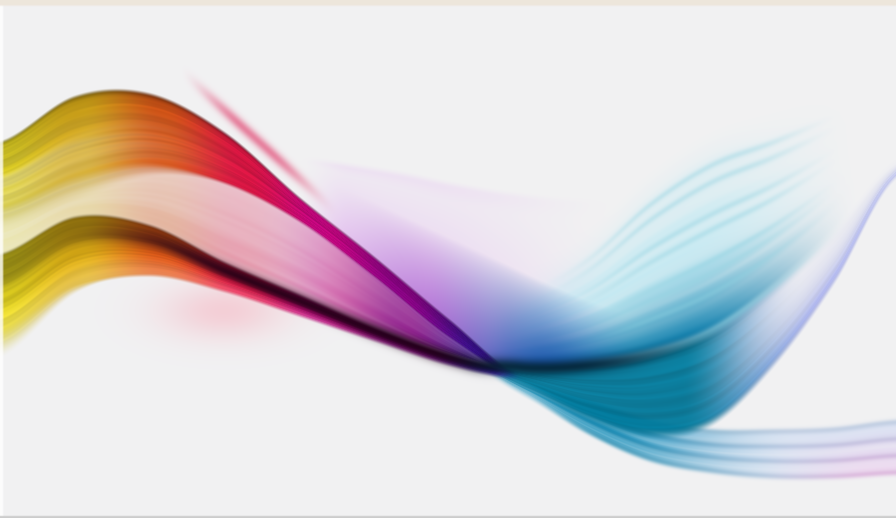
This background is drawn by a Shadertoy shader. Its source:

```glsl
// Flowing translucent ribbons, from yellow through magenta to teal, on pale paper.
#define PAPER vec3(.945, .945, .95)
#define FIBRES 13.
#define FIBRE_DEPTH .42
#define EDGE .005
#define VEIL vec3(.89, .72, .94)
#define WING_DEEP vec3(.02, .48, .67)
#define WING_PALE vec3(.62, .89, .95)
#define TEAL vec3(0, .46, .59)
#define PERIWINKLE vec3(.5, .54, .88)
#define STRANDS 8

float hash(vec2 p) { return fract(sin(dot(p, vec2(127.1, 311.7))) * 43758.5); }

float noise(vec2 p) {
    vec2 i = floor(p), f = fract(p);
    f *= f * (3. - 2. * f);
    return mix(mix(hash(i), hash(i + vec2(1, 0)), f.x),
               mix(hash(i + vec2(0, 1)), hash(i + vec2(1, 1)), f.x), f.y);
}

// Smooth curve through eight evenly spaced heights, s from 0 to 1
float curve(float s, vec4 a, vec4 b) {
    float k[8] = float[8](a.x, a.y, a.z, a.w, b.x, b.y, b.z, b.w);
    s = clamp(s, 0., 1.) * 7.;
    int i = min(int(s), 6);
    float f = s - float(i), p = k[max(i - 1, 0)], q = k[i], r = k[i + 1], e = k[min(i + 2, 7)];
    return q + .5 * f * (r - p + f * (2. * p - 5. * q + 4. * r - e + f * (3. * (q - r) + e - p)));
}

float fade(float x, float a, float b) { return 1. - smoothstep(a, b, x); }
float window(float x, float a, float b, float c, float d) { return smoothstep(a, b, x) * fade(x, c, d); }
float band(float y, float lo, float hi, float sl, float sh) { return window(y, lo - sl, lo + sl, hi - sh, hi + sh); }
float across(float y, float lo, float hi) { return clamp((y - lo) / max(hi - lo, .002), 0., 1.); }
float line(float d, float w) { return exp(-d * d / (w * w)); }
float fibre(float t, float x) {
    return .65 * noise(vec2(t * FIBRES, x * 4.)) + .35 * noise(vec2(t * FIBRES * 2.7, x * 6. + 9.));
}

// Ribbon hue along the width
vec3 spectrum(float x) {
    vec3 hue[8] = vec3[8](vec3(.86, .8, .12), vec3(.83, .65, .08), vec3(.81, .32, .08), vec3(.83, .08, .25),
        vec3(.74, .02, .48), vec3(.52, .01, .5), vec3(.2, .06, .52), vec3(0, .4, .6));
    float s = clamp(x / .09, 0., 6.99);
    int i = int(s);
    return mix(hue[i], hue[i + 1], smoothstep(0., 1., fract(s)));
}

void mainImage(out vec4 fragColor, in vec2 fragCoord) {
    vec2 p = fragCoord / iResolution.xy;
    float x = p.x, y = p.y, t, a;
    vec3 col = PAPER, hue = spectrum(x), tint;

    // Outlines of the left, right and middle parts
    float l = x / .586, r = (x - .52) / .48, m = (x - .34) / .39;
    float upTop = curve(l, vec4(.725, .813, .818, .743), vec4(.617, .502, .381, .268));
    float upLow = curve(l, vec4(.583, .64, .673, .646), vec4(.572, .464, .347, .266));
    float dnTop = curve(l, vec4(.509, .581, .565, .493), vec4(.43, .367, .315, .282));
    float dnLow = curve(l, vec4(.336, .441, .468, .437), vec4(.39, .342, .295, .266));
    float wingTop = curve(r, vec4(.358, .437, .516, .628), vec4(.707, .748, .793, .842));
    float spine = curve(r, vec4(.306, .29, .295, .315), vec4(.358, .441, .55, .685));
    float keel = curve(r, vec4(.297, .252, .194, .162), vec4(.185, .297, .459, .662));
    float skirtTop = curve(r, vec4(.306, .261, .223, .185), vec4(.167, .167, .171, .185));
    float skirtLow = curve(r, vec4(.297, .239, .167, .115), vec4(.092, .081, .081, .088));
    float veilTop = curve(m, vec4(.694, .68, .664, .644), vec4(.628, .617, .613, .606));
    float foldTop = curve(m, vec4(.662, .628, .583, .538), vec4(.493, .448, .41, .387));
    float veilLow = mix(upLow, spine, smoothstep(.53, .57, x));

    // Pale veil
    t = across(y, veilLow, veilTop);
    a = band(y, veilLow, veilTop, .01, .008) * window(x, .33, .39, .48, .7);
    col = mix(col, VEIL, a * (.12 + .75 * pow(1. - t, 1.3) + .13 * line(t - .97, .06)));

    // Cyan wing with fine strands
    t = across(y, spine, wingTop);
    a = band(y, spine, wingTop, .02, .05) * window(x, .52, .63, .76, .96);
    tint = mix(WING_DEEP, WING_PALE, smoothstep(0., .55, t));
    col = mix(col, tint, a * (1. - .8 * t) * (1. - FIBRE_DEPTH * fibre(t, x) * smoothstep(0., .3, t)));
    for (int i = 0; i < STRANDS; i++) {
        float h = (float(i) + hash(vec2(i, 3))) / float(STRANDS);
        a = line(y - mix(spine, wingTop, h), .007) * window(x, .6, .75, .82, .94);
        col = mix(col, WING_PALE * .93, .4 * a);
    }

    // Violet to blue fold
    t = across(y, veilLow, foldTop);
    a = band(y, veilLow, foldTop, .01, .012) * window(x, .36, .5, .6, .72);
    tint = mix(vec3(.66, .38, .82), vec3(.1, .32, .68), smoothstep(.47, .6, x));
    col = mix(col, tint, a * pow(1. - t, .8) * .9);

    // Lower skirt, fading to pale blue and pink
    t = across(y, skirtLow, skirtTop);
    a = band(y, skirtLow, skirtTop, .012, .008) * smoothstep(.54, .57, x);
    tint = mix(vec3(.05, .55, .73), vec3(.73, .82, .95), smoothstep(.66, .9, x));
    tint = mix(tint, vec3(.92, .68, .92), smoothstep(.84, .97, x) * (1. - t));
    col = mix(col, tint, a * mix(.95, .5, smoothstep(.68, .88, x)) * (1. - FIBRE_DEPTH * fibre(t * .6, x)));
    for (float i = 0.; i < 4.; i++) {
        a = line(y - mix(skirtLow, skirtTop, i / 3.), .006) * smoothstep(.58, .68, x);
        col = mix(col, tint * .88, .5 * a);
    }

    // Teal body and its rising outer edge
    t = across(y, keel, spine);
    a = band(y, keel, spine, .012, .012) * smoothstep(.54, .57, x);
    tint = mix(TEAL, PERIWINKLE, smoothstep(.76, .92, x)) * (.9 + .2 * fibre(t, x));
    col = mix(col, tint, a * mix(.95, .8 * exp(-t * 3.), smoothstep(.76, .9, x)));

    // Fill between the ribbons, and a blush below
    t = across(y, dnTop, upLow);
    a = band(y, dnTop, upLow, EDGE, EDGE) * fade(x, .52, .57);
    col = mix(col, hue, a * (.22 + .5 * smoothstep(.3, .48, x) + .28 * fibre(t * .5, x) * (1. - t)));
    col = mix(col, vec3(.96, .7, .75), .55 * line(x - .25, .07) * line(y - .4, .055));

    // Lower ribbon
    t = across(y, dnLow, dnTop);
    a = band(y, dnLow, dnTop, mix(.03, EDGE, smoothstep(0., .12, x)), EDGE) * fade(x, .55, .586);
    tint = hue * (1.08 - .45 * smoothstep(.3, 1., t)) * (.85 + .3 * fibre(t, x));
    col = mix(col, tint, a * (.72 + .28 * smoothstep(0., .5, t)));

    // Loose wisp, then upper ribbon with a dark rim
    a = line(y - mix(.842, .6, (x - .215) / .155), .014) * window(x, .2, .27, .3, .38);
    col = mix(col, vec3(.88, .28, .45), .65 * a);
    t = across(y, upLow, upTop);
    a = band(y, upLow, upTop, mix(.035, EDGE, smoothstep(.05, .25, x)), EDGE) * fade(x, .54, .58);
    tint = hue * (1. - .42 * exp(t * 12. - 12.)) * (.84 + .3 * fibre(t, x));
    col = mix(col, tint, a * (1. - .55 * line(t - .35, .3) * fade(x, .08, .3) * fibre(t * .5, x + 2.)));

    // Dark spine
    t = mix(mix(dnLow, dnTop, .72), spine, smoothstep(.52, .58, x));
    a = line(y - t, .015) * window(x, .04, .28, .64, .82);
    col = mix(col, mix(vec3(.12, 0, .08), vec3(0, .12, .2), smoothstep(.48, .58, x)), .88 * a);

    // Paper border
    col = mix(col, vec3(1), .8 * fade(x, .002, .005));
    col = mix(col, vec3(.93, .9, .86), smoothstep(.986, .992, y));
    fragColor = vec4(mix(col, vec3(.8), fade(y, .002, .006)), 1);
}
```
